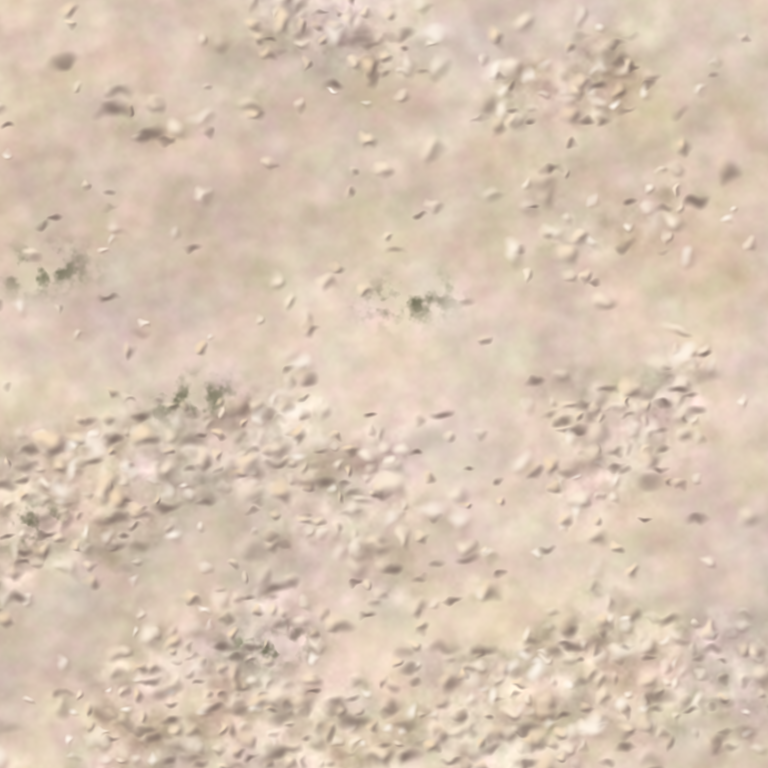
A Shadertoy shader for this texture:

```glsl
// Sunlit sandy ground with drifts of pale pebbles, soft shadows and dark scrub.
// Layered value noise mottles the sand and gathers jittered pebble grids
// into clumps; each pebble is a blurred, warped ellipse lit from upper left.

#define SAND vec3(0.868, 0.792, 0.718)
#define SHADE vec3(0.50, 0.43, 0.40)
#define PALE vec3(1.0, 0.97, 0.93)
#define OCHRE vec3(0.97, 0.87, 0.74)
#define SCRUB vec3(0.38, 0.38, 0.29)
#define COARSE_CELLS 29.0
#define FINE_CELLS 47.0
#define PEBBLE_DENSITY 0.72
#define GRAVEL_CONTRAST 0.30
#define SAND_CONTRAST 0.10
#define TINT_CONTRAST 0.06
#define SCRUB_CELLS 4.0

// Integer hash: three values in 0..1 per cell and seed
vec3 hash3(vec2 cell, float seed) {
    uvec3 v = uvec3(ivec3(vec3(cell, seed)));
    v = v * 1664525u + 1013904223u;
    v.x += v.y * v.z; v.y += v.z * v.x; v.z += v.x * v.y;
    v ^= v >> 16u;
    v.x += v.y * v.z; v.y += v.z * v.x; v.z += v.x * v.y;
    return vec3(v >> 16u) / 65535.0;
}

vec3 valueNoise(vec2 p, float seed) {
    vec2 cell = floor(p), f = fract(p);
    f = f * f * (3.0 - 2.0 * f);
    vec3 lower = mix(hash3(cell, seed), hash3(cell + vec2(1, 0), seed), f.x);
    vec3 upper = mix(hash3(cell + vec2(0, 1), seed), hash3(cell + vec2(1, 1), seed), f.x);
    return mix(lower, upper, f.y);
}

vec2 rotate(vec2 p, float angle) {
    float c = cos(angle), s = sin(angle);
    return vec2(c * p.x + s * p.y, c * p.y - s * p.x);
}

// Octaves are turned against each other to hide the lattice
vec3 fbm(vec2 p, float seed) {
    vec3 sum = vec3(0.0);
    float weight = 0.57;
    for (int i = 0; i < 3; i++) {
        sum += weight * valueNoise(p, seed + float(i));
        p = rotate(p, 0.6) * 2.03 + 7.3;
        weight *= 0.5;
    }
    return sum;
}

// Gravel drifts: small slanted patches, thicker toward the bottom
float clump(vec2 p) {
    float drift = fbm(rotate(p, 0.3) * vec2(4.2, 6.5), 14.0).x;
    return smoothstep(0.43, 0.72, drift + 0.14 * (0.5 - p.y));
}

// Blurred ellipse: 1 at its heart, 0 outside
float softEllipse(vec2 p, vec2 axes, float angle) {
    return 1.0 - smoothstep(0.1, 1.5, length(rotate(p, angle) / axes));
}

// One jittered grid of pebbles and dark flecks with their shadows
vec3 addPebbles(vec3 color, vec2 uv, float cells, float seed) {
    vec2 p = uv * cells;
    vec2 warp = (valueNoise(p * 2.0, seed + 5.0).xy - 0.5) * 0.35;
    for (int j = -1; j <= 1; j++)
    for (int i = -1; i <= 1; i++) {
        vec2 cell = floor(p) + vec2(i, j);
        vec3 place = hash3(cell, seed);
        vec3 form = hash3(cell, seed + 1.0);
        vec3 tone = hash3(cell, seed + 2.0);
        vec2 center = cell + 0.15 + 0.7 * place.xy;
        float chance = 0.06 + PEBBLE_DENSITY * clump(center / cells);
        if (place.z > chance) continue;

        float size = mix(0.28, 0.5, form.x * form.x);
        vec2 axes = size * vec2(1.0, mix(0.5, 0.85, form.y));
        float angle = mix(-0.2, 1.4, form.z);
        vec2 delta = p - center + warp;

        if (tone.x < 0.25) {
            float fleck = softEllipse(delta, size * vec2(1.3, 0.6), 0.2);
            color = mix(color, SHADE, fleck * mix(0.2, 0.8, tone.y));
        } else {
            float body = softEllipse(delta, axes, angle);
            float shadow = softEllipse(delta - size * vec2(0.6, -0.65), axes, angle);
            vec3 stone = mix(PALE, OCHRE, tone.z);
            color = mix(color, SHADE, shadow * mix(0.1, 0.65, tone.z));
            color = mix(color, stone, body * mix(0.25, 1.0, tone.y));
        }
    }
    return color;
}

// Sparse small patches of dark, broken growth
float scrubMask(vec2 uv) {
    vec2 p = uv * SCRUB_CELLS;
    float mask = 0.0;
    for (int j = -1; j <= 1; j++)
    for (int i = -1; i <= 1; i++) {
        vec2 cell = floor(p) + vec2(i, j);
        vec3 place = hash3(cell, 71.0);
        vec2 delta = rotate(p - cell - place.xy, 0.12) / vec2(0.22, 0.11);
        mask = max(mask, step(place.z, 0.3) * exp(-dot(delta, delta)));
    }
    return mask * smoothstep(0.38, 0.75, fbm(rotate(uv, 0.7) * 55.0, 75.0).x);
}

void mainImage(out vec4 fragColor, in vec2 fragCoord) {
    vec2 uv = fragCoord / iResolution.y;
    // Sand: broad tone, slanted streaks, blotches and fine grain
    vec3 broad = fbm(rotate(uv, 0.25) * vec2(3.0, 5.0), 21.0) - 0.5;
    vec3 streak = fbm(rotate(uv, 0.2) * vec2(10.0, 26.0), 31.0) - 0.5;
    vec3 blotch = fbm(rotate(uv, 0.5) * 20.0, 36.0) - 0.5;
    vec3 grain = fbm(rotate(uv, 0.4) * 46.0, 41.0) - 0.5;
    vec3 color = SAND + SAND_CONTRAST * (1.3 * broad.x + streak.x + blotch.x + grain.x);
    // Tint: drifts between pink, yellow and grey-blue
    color += TINT_CONTRAST * vec3(0.3, 0.0, -1.0) * (broad.y + blotch.y);
    color += TINT_CONTRAST * vec3(0.5, -0.5, 0.4) * (blotch.z + grain.y);
    // Gravel: stronger mottling inside the drifts, then scrub and stones
    color += clump(uv) * GRAVEL_CONTRAST * (grain.z + 0.8 * streak.z);
    color = mix(color, SCRUB, 0.85 * scrubMask(uv));
    color = addPebbles(color, uv, FINE_CELLS, 51.0);
    color = addPebbles(color, uv, COARSE_CELLS, 61.0);
    fragColor = vec4(clamp(color, 0.0, 1.0), 1.0);
}
```
